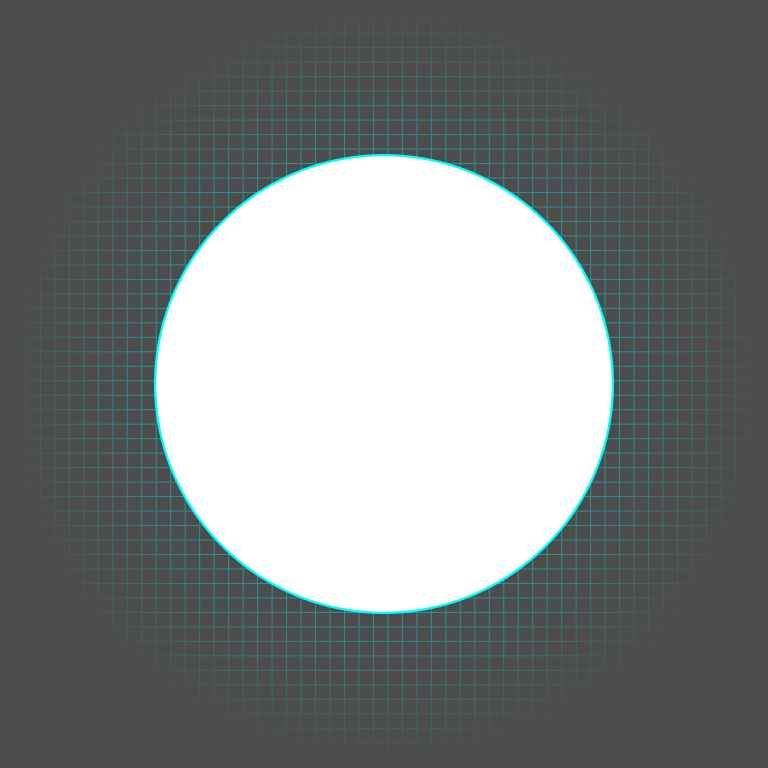
Reproduce this background procedurally as a Shadertoy shader.

```glsl
// White disc with a cyan rim over a fine cyan grid that fades into dark grey.

const vec3 BACKGROUND = vec3(0.298);
const vec3 DISC_COLOR = vec3(1.0);
const vec3 CYAN = vec3(0.0, 1.0, 1.0);

const float RIM_RADIUS = 0.298;
const float RIM_WIDTH = 0.0030;
const float GRID_STEP = 0.018854;
const vec2 GRID_OFFSET = vec2(0.27, 0.225); // phase in cells from the centre
const float LINE_WIDTH = 0.0013;
const float GLOW_RADIUS = 0.5;              // grid vanishes at this radius

// Share of a pixel covered by a band of the given width, at distance d.
float bandCoverage(float d, float width, float pixel) {
    float covered = min(d + 0.5 * pixel, 0.5 * width)
                  - max(d - 0.5 * pixel, -0.5 * width);
    return clamp(covered / pixel, 0.0, 1.0);
}

float gridCoverage(vec2 p, float pixel) {
    vec2 cell = p / GRID_STEP - GRID_OFFSET;
    vec2 d = (fract(cell + 0.5) - 0.5) * GRID_STEP;
    return max(bandCoverage(d.x, LINE_WIDTH, pixel),
               bandCoverage(d.y, LINE_WIDTH, pixel));
}

void mainImage(out vec4 fragColor, in vec2 fragCoord) {
    float pixel = 1.0 / min(iResolution.x, iResolution.y);
    vec2 p = (fragCoord - 0.5 * iResolution.xy) * pixel;
    float radius = length(p);

    // Grid fading linearly outwards
    float fade = clamp(1.0 - radius / GLOW_RADIUS, 0.0, 1.0);
    vec3 color = mix(BACKGROUND, CYAN, gridCoverage(p, pixel) * fade);

    // Disc and rim
    float edge = radius - RIM_RADIUS;
    color = mix(color, DISC_COLOR, clamp(0.5 - edge / pixel, 0.0, 1.0));
    color = mix(color, CYAN, bandCoverage(edge, RIM_WIDTH, pixel));

    fragColor = vec4(color, 1.0);
}
```
